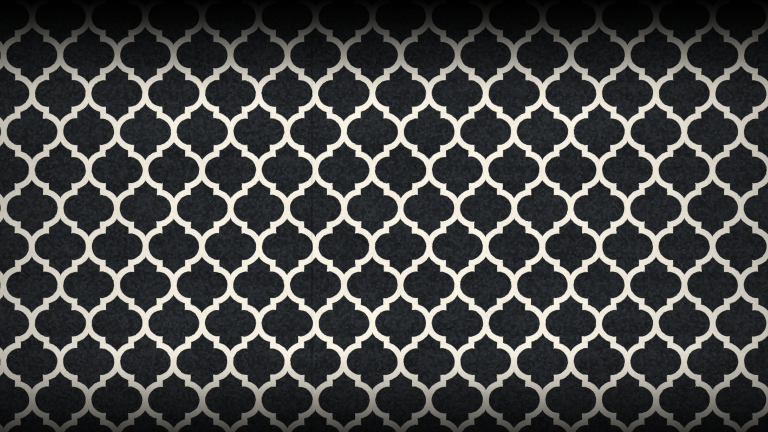
Reproduce this pattern procedurally as a Shadertoy shader.

```glsl
// Cream quatrefoil trellis woven on a charcoal rug, shaded towards its edges.

// Lengths are fractions of the canvas height.
const vec2  PITCH       = vec2(0.1313, 0.0887);   // column and row spacing
const vec2  CELL_CENTER = vec2(0.3366, 0.5178);   // centre of one cell
const float LOBE_RADIUS = 0.0378;                 // centre line of the side lobes
const float HALF_LINE   = 0.0068;
const float EDGE_WOBBLE = 0.0005;
const float EDGE_FRAY   = 0.0010;
const float PILE_SCALE  = 170.0;                  // yarn tufts per canvas height
const float SEAM_X      = 0.722;
const vec3  CREAM       = vec3(0.96, 0.94, 0.88);
const vec3  CHARCOAL    = vec3(0.137, 0.147, 0.158);

float hash(vec2 p) {
    vec3 q = fract(vec3(p.xyx) * 0.1031);
    q += dot(q, q.yzx + 33.33);
    return fract((q.x + q.y) * q.z);
}

// Cellular noise: distance to the nearest tuft, and that tuft's random shade.
vec2 tufts(vec2 p) {
    vec2 cell = floor(p);
    vec2 nearest = vec2(9.0, 0.0);
    for (int j = -1; j <= 1; j++)
    for (int i = -1; i <= 1; i++) {
        vec2 id = cell + vec2(i, j);
        vec2 site = id + vec2(hash(id), hash(id + 71.7));
        float d = distance(p, site);
        if (d < nearest.x) nearest = vec2(d, hash(id + 19.3));
    }
    return nearest;
}

// Smooth mottling from layered sines, about -1 to 1.
float mottle(vec2 p) {
    float sum = 0.0, amp = 0.5;
    for (int i = 0; i < 4; i++) {
        sum += amp * sin(p.x + 1.7 * sin(p.y)) * cos(p.y + 0.9 * sin(p.x));
        p = mat2(1.5, 1.1, -1.1, 1.5) * p + 2.3;
        amp *= 0.6;
    }
    return sum;
}

// Band along one lobe, cut where it meets the step; q is from the step centre.
float lobeBand(vec2 q, vec2 lobeCenter) {
    float ring = abs(length(q - lobeCenter) - LOBE_RADIUS) - HALF_LINE;
    return max(ring, -q.x - HALF_LINE);
}

// Signed distance to the trellis, negative inside the cream line.
float trellis(vec2 p) {
    vec2 period = vec2(PITCH.x, 2.0 * PITCH.y);
    p = abs(mod(p + 0.5 * period, period) - 0.5 * period);

    // Half a turn about this point swaps a cell with its diagonal neighbour.
    vec2 turn = vec2(0.25 * PITCH.x, 0.5 * PITCH.y);
    vec2 q = p - turn;
    vec2 lobeCenter = vec2(0.5 * PITCH.x - LOBE_RADIUS, 0.0) - turn;
    float lobes = min(lobeBand(q, lobeCenter), lobeBand(-q, lobeCenter));

    // Square step joining the two lobes
    float rise = sqrt(LOBE_RADIUS * LOBE_RADIUS - lobeCenter.x * lobeCenter.x);
    float stepHalf = abs(lobeCenter.y + rise) + HALF_LINE;
    vec2 b = abs(q) - vec2(HALF_LINE, stepHalf);
    float notch = length(max(b, 0.0)) + min(max(b.x, b.y), 0.0);
    return min(lobes, notch);
}

// Deep shade at the top, softer at the bottom and sides
float shading(vec2 uv) {
    float top = smoothstep(-0.02, 0.24, 1.0 - uv.y);
    float bottom = smoothstep(-0.10, 0.20, uv.y);
    float side = 1.0 - 0.22 * pow(abs(2.0 * uv.x - 1.0), 4.0);
    return top * bottom * side;
}

void mainImage(out vec4 fragColor, in vec2 fragCoord) {
    vec2 uv = fragCoord / iResolution.xy;
    vec2 p = fragCoord / iResolution.y;
    float pixel = 1.0 / iResolution.y;

    vec2 tuft = tufts(p * PILE_SCALE);
    float wear = mottle(p * 14.0);

    // Hand-woven drift and frayed edges
    vec2 drift = EDGE_WOBBLE * vec2(sin(p.y * 43.0 + 2.0 * sin(p.x * 17.0)),
                                    sin(p.x * 37.0 + 2.0 * sin(p.y * 23.0)));
    float d = trellis(p - CELL_CENTER + drift) + EDGE_FRAY * (tuft.y - 0.5);
    float line = 1.0 - smoothstep(-0.75 * pixel, 0.75 * pixel, d);

    // Pile grain, faint weft bands and one seam
    float grain = 0.7 * (tuft.y - 0.5) - 0.35 * (tuft.x - 0.45);
    float weft = sin(p.y * 90.0 + 3.0 * sin(p.y * 31.0) + 0.6 * wear);
    vec3 cloth = CHARCOAL * (1.0 + 0.65 * grain + 0.10 * wear + 0.05 * weft);
    vec3 yarn = CREAM * (1.0 + 0.05 * grain + 0.025 * wear);
    float seam = 1.0 - smoothstep(0.0, 0.002 + pixel, abs(p.x - SEAM_X));
    cloth *= 1.0 - 0.25 * seam;
    yarn *= 1.0 - 0.06 * seam;

    vec3 color = mix(cloth, yarn, line) * shading(uv);
    fragColor = vec4(clamp(color, 0.0, 1.0), 1.0);
}
```
